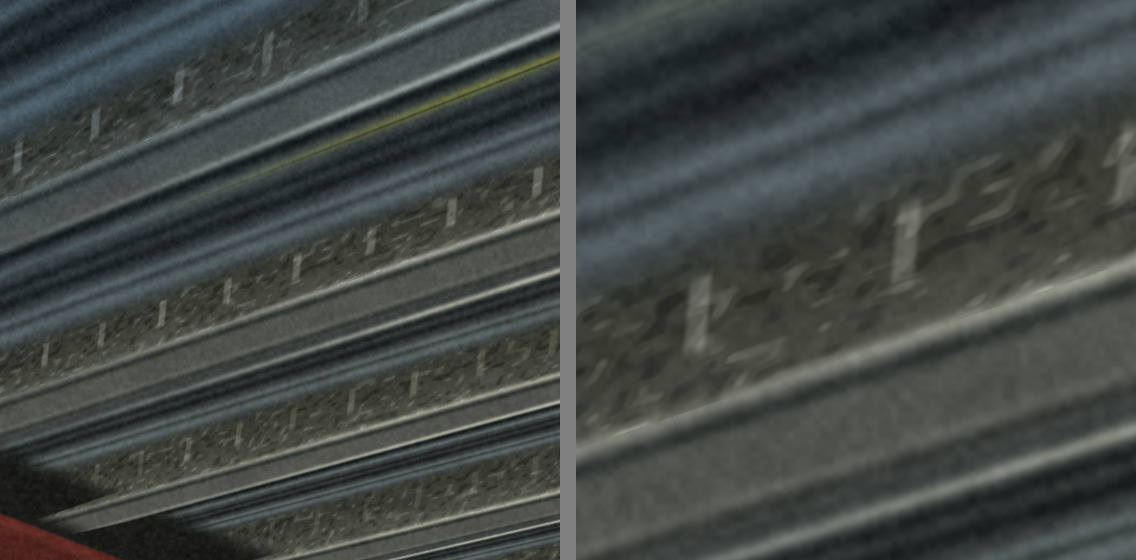
Left, the full canvas; right, a detail of the centre.
Give the GLSL for this texture, as a Shadertoy shader.

```glsl
// Underside of a corrugated steel deck in perspective, with embossed ribs and a red beam corner.
#define VANISH vec2(-4.2, -1.135)      // point where all ribs meet
#define FLANGE vec3(0.31, 0.325, 0.32)
#define WEB vec3(0.225, 0.25, 0.26)
#define RECESS vec3(0.225, 0.235, 0.21)
#define GROOVE vec3(0.085, 0.11, 0.115)
#define GLINT vec3(0.70, 0.72, 0.69)
#define BLUE_SHEEN vec3(0.37, 0.425, 0.45)
#define YELLOW_SHEEN vec3(0.50, 0.50, 0.25)
#define BEAM vec3(0.30, 0.135, 0.11)
#define TICK_STEP 0.07                 // logarithmic spacing of embossed ticks
#define GRAIN 0.075

float hash(vec2 p) {
    vec3 q = fract(p.xyx * 0.1031);
    q += dot(q, q.yzx + 33.33);
    return fract((q.x + q.y) * q.z);
}

float noise(vec2 p) {
    vec2 i = floor(p), f = fract(p);
    f = f * f * (3.0 - 2.0 * f);
    return mix(mix(hash(i), hash(i + vec2(1, 0)), f.x),
               mix(hash(i + vec2(0, 1)), hash(i + vec2(1, 1)), f.x), f.y);
}

// Soft stripe across the rib profile
float stripe(float p, float center, float width) {
    float d = (p - center) / width;
    return exp(-d * d);
}

// Continuous rib number, growing downwards with foreshortening
float ribCoord(vec2 uv) {
    float slope = (uv.y - VANISH.y) / (uv.x - VANISH.x);
    float m = 1.0 - (VANISH.y + slope * (0.5 - VANISH.x));
    return (m - 0.1497) / (0.5286 - 0.246 * m);
}

// Stretch the side wall, whose visible part narrows with distance
float profileCoord(float p, float row) {
    float edge = clamp(0.73 - 0.09 * row, 0.55, 0.78);
    if (p < 0.22) return p;
    if (p < edge) return mix(0.22, 0.73, (p - 0.22) / (edge - 0.22));
    return mix(0.73, 1.0, (p - edge) / (1.0 - edge));
}

vec3 ribColor(vec2 uv, float p, float row) {
    float lap = mod(row, 2.0);
    float shine = smoothstep(-0.1, 1.0, uv.x);
    float recess = smoothstep(0.69, 0.77, p);

    // Broad faces
    vec3 c = mix(FLANGE, WEB, smoothstep(0.20, 0.25, p + 0.05 * (1.0 - lap) - 0.05));
    vec3 floorColor = mix(RECESS, FLANGE * vec3(0.93, 0.93, 0.87), smoothstep(0.80, 0.98, p));
    c = mix(c, floorColor, recess);

    // Flange edge
    float wrapped = p > 0.5 ? p - 1.0 : p;
    c = mix(c, GROOVE, 0.55 * stripe(p, 0.047, 0.02));
    c = mix(c, GLINT, (0.18 + 0.6 * shine) * stripe(wrapped, 0.003, 0.019));

    // Lap joint, alternating between ribs
    c = mix(c, GROOVE, mix(0.95, 0.45, lap) * stripe(p, 0.25, 0.027));
    c = mix(c, GLINT, mix(0.12 + 0.75 * shine, 0.12, lap) * stripe(p, 0.208, 0.017));
    float yellow = (1.0 - step(0.5, abs(row))) * smoothstep(0.15, 0.85, uv.x);
    vec3 lapGlint = mix(mix(BLUE_SHEEN, GLINT, lap * shine), YELLOW_SHEEN, yellow);
    c = mix(c, lapGlint, (0.45 + 0.4 * shine) * stripe(p, 0.32 + 0.03 * lap, 0.024));
    c = mix(c, GROOVE, 0.5 * yellow * stripe(p, 0.327, 0.006));

    // Side wall folds
    c = mix(c, GROOVE, 0.75 * stripe(p, 0.405, 0.026));
    c = mix(c, GROOVE, 0.85 * stripe(p, 0.48, 0.034));
    c = mix(c, BLUE_SHEEN, 0.7 * stripe(p, 0.572, 0.025));
    c = mix(c, GROOVE, 0.3 * stripe(p, 0.61, 0.016));
    c = mix(c, BLUE_SHEEN, 0.75 * stripe(p, 0.65, 0.038));

    // Embossed ticks and small flecks in the recess
    float lean = (p - 0.83) * 0.035;
    float reach = 1.31 * exp(-0.36 * row);
    float k = log(max(uv.x + lean + reach, 0.01)) / TICK_STEP - 0.71 - 0.47 * row;
    float across = abs(fract(k + 0.5) - 0.5);
    float along = smoothstep(0.745, 0.775, p) * (1.0 - smoothstep(0.87, 0.91, p));
    float tick = (1.0 - smoothstep(0.03, 0.075, across)) * along;
    tick *= mix(0.65, 1.0, hash(vec2(floor(k + 0.5), row + 9.0)));
    c += 0.19 * tick * exp(-0.45 * max(row, 0.0));
    float fleck = noise(vec2(k * 9.0 + p * 12.0, p * 42.0 + row * 17.0));
    c += recess * 0.10 * (smoothstep(0.65, 0.95, fleck) - 0.6 * smoothstep(0.4, 0.1, fleck));
    return c;
}

void mainImage(out vec4 fragColor, in vec2 fragCoord) {
    vec2 uv = fragCoord / iResolution.xy;
    float n = ribCoord(uv);
    float row = floor(n);
    float p = profileCoord(n - row, row);
    vec3 c = ribColor(uv, p, row);

    // Cool, darker upper left and warmer lower ribs
    c *= mix(vec3(1.03, 1.0, 0.95), vec3(0.86, 0.95, 1.02), smoothstep(0.3, 1.2, uv.y - 0.35 * uv.x + 0.2));

    // Shadow by the beam, deeper between flanges
    float height = uv.y - (0.083 - 0.38 * uv.x);
    float flange = 1.0 - smoothstep(0.20, 0.27, p) + smoothstep(0.95, 0.99, p);
    float reach = mix(0.115, 0.028, flange);
    c = mix(vec3(0.10, 0.105, 0.095), c, smoothstep(reach - 0.025, reach + 0.02, height));

    // Beam with a lit upper edge
    vec3 beam = BEAM * (1.0 + 0.25 * stripe(height, -0.012, 0.01));
    c = mix(beam, c, smoothstep(-0.003, 0.004, height));

    // Wear and fine grain
    float wear = noise(uv * vec2(14.0, 30.0)) - 0.5;
    float grain = 0.6 * noise(uv * 130.0) + 0.4 * noise(uv * 260.0 + 7.0) - 0.5;
    c *= 1.0 + 0.10 * wear;
    c += GRAIN * grain;
    fragColor = vec4(clamp(c, 0.0, 1.0), 1.0);
}
```
